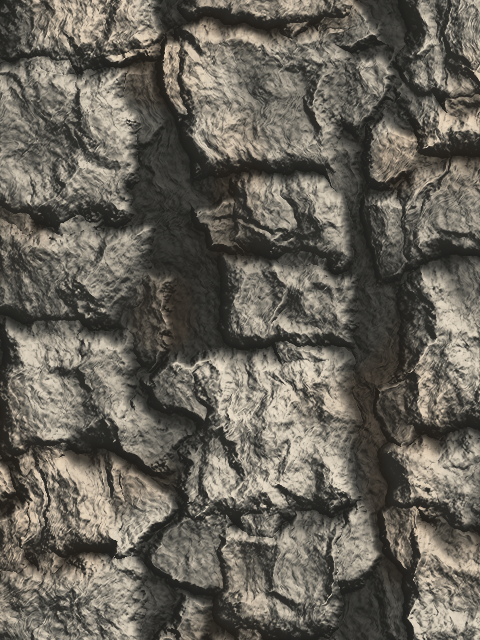
Give the GLSL for this texture, as a Shadertoy shader.

```glsl
// Weathered tree bark: columns of thick craggy plates split by dark furrows.
// A height field of jittered boxes, chiselled facets, lumps and fibrous noise
// is lit from the upper right, shadowed, and toned from umber grey to cream.

#define COLUMN_WIDTH 0.42
#define COLUMN_SHIFT -0.032
#define ROW_HEIGHT 0.235
#define RELIEF 0.056
#define FACET_DEPTH 0.036
#define LUMPS 0.045
#define ROUGHNESS 0.024
#define GRAIN 0.0023
#define CRACK_DEPTH 0.010
#define AMBIENT 0.125
#define LIGHT_GAIN 0.82
#define LIGHT_DIR normalize(vec3(0.42, 0.52, 0.74))

float hash(vec2 p) {
    vec3 q = fract(vec3(p.xyx) * 0.1031);
    q += dot(q, q.yzx + 33.33);
    return fract((q.x + q.y) * q.z);
}

float noise(vec2 p) {
    vec2 i = floor(p), f = fract(p);
    f = f * f * (3.0 - 2.0 * f);
    return mix(mix(hash(i), hash(i + vec2(1, 0)), f.x),
               mix(hash(i + vec2(0, 1)), hash(i + vec2(1, 1)), f.x), f.y);
}

float fbm(vec2 p) {
    float sum = 0.0, amp = 0.5;
    for (int i = 0; i < 5; i++) {
        sum += amp * noise(p);
        p = mat2(0.8, 0.6, -0.6, 0.8) * p * 2.03 + 17.3;
        amp *= 0.52;
    }
    return sum;
}

vec2 warp(vec2 p) {
    vec2 broad = vec2(noise(p * 5.0 + 3.7), noise(p * 5.0 + 41.2)) - 0.5;
    vec2 fine = vec2(fbm(p * 15.0 + 9.1), fbm(p * 15.0 + 63.4)) - 0.5;
    return p + 0.085 * broad + 0.06 * fine;
}

// Tilted chips: x = distance to chip edge, y = surface level, z = random id
vec3 facets(vec2 p) {
    vec2 base = floor(p), nearId = base, nearOffset = vec2(0);
    float first = 9.0, second = 9.0;
    for (int j = -1; j <= 1; j++)
    for (int i = -1; i <= 1; i++) {
        vec2 id = base + vec2(i, j);
        vec2 offset = p - id - vec2(hash(id), hash(id + 57.0));
        float dist = length(offset);
        if (dist < first) {
            second = first; first = dist; nearId = id; nearOffset = offset;
        } else second = min(second, dist);
    }
    vec2 tilt = vec2(hash(nearId + 11.0), hash(nearId + 23.0)) - 0.5;
    float level = hash(nearId + 31.0) - 0.5 + 1.8 * dot(nearOffset, tilt);
    return vec3(second - first, level, hash(nearId + 5.0));
}

// Row borders wander, so that plates differ in height
float rowBorder(float column, float row) {
    return row + 0.66 * (hash(vec2(column * 7.0 + 19.0, row + 40.0)) - 0.5);
}

// One rounded plate: x = depth inside its outline, y = random id
vec2 plate(vec2 p) {
    float column = floor((p.x + COLUMN_SHIFT) / COLUMN_WIDTH + 0.22);
    float x = p.x + COLUMN_SHIFT - (column - 0.22) * COLUMN_WIDTH;
    float y = p.y / ROW_HEIGHT + 3.0 * hash(vec2(column + 8.0, 2.0));
    float row = floor(y);
    if (y < rowBorder(column, row)) row -= 1.0;
    else if (y > rowBorder(column, row + 1.0)) row += 1.0;
    vec2 id = vec2(column + 13.0, row + 29.0);
    vec2 low = vec2(0.01 + 0.08 * hash(id + 3.0), rowBorder(column, row) * ROW_HEIGHT + 0.002);
    vec2 high = vec2(COLUMN_WIDTH - 0.01 - 0.085 * hash(id + 71.0),
                     rowBorder(column, row + 1.0) * ROW_HEIGHT - 0.002);
    float radius = 0.03;
    vec2 q = abs(vec2(x, y * ROW_HEIGHT) - 0.5 * (low + high)) - 0.5 * (high - low) + radius;
    float outside = length(max(q, 0.0)) + min(max(q.x, q.y), 0.0) - radius;
    return vec2(-outside, hash(id + 91.0));
}

// Bark surface: x = height, y = plate coverage, z = plate id
vec3 bark(vec2 p) {
    vec2 w = warp(p);
    vec2 block = plate(w);
    float rise = 1.0 - clamp(block.x / mix(0.03, 0.07, block.y), 0.0, 1.0);
    float body = (1.0 - rise * rise) * mix(0.8, 1.0, fract(block.y * 7.0));
    vec3 chip = facets(w * vec2(9.0, 6.5));
    float fragment = 0.55 * smoothstep(0.4, 0.5, chip.z) * smoothstep(0.04, 0.3, chip.x);
    float cover = max(body, fragment);
    float height = RELIEF * cover;
    height += FACET_DEPTH * (0.25 + 0.75 * cover) * chip.y * smoothstep(0.0, 0.35, chip.x);
    height += LUMPS * (0.3 + 0.7 * cover) * (noise(w * vec2(11.0, 7.0) + 21.0) - 0.5);
    height += ROUGHNESS * (fbm(w * vec2(22.0, 13.0)) - 0.5);
    height += GRAIN * (noise(p * vec2(95.0, 36.0)) + noise(p * 110.0) - 1.0);
    float seam = 1.0 - smoothstep(0.0, 0.05, abs(noise(w * vec2(7.0, 4.0) + 5.0) - 0.5));
    height -= CRACK_DEPTH * seam * smoothstep(0.55, 0.75, noise(w * 6.0 + 77.0));
    return vec3(height, cover, block.y);
}

void mainImage(out vec4 fragColor, in vec2 fragCoord) {
    vec2 p = fragCoord / iResolution.x;
    float reach = 0.003;
    vec3 here = bark(p);
    vec2 slope = vec2(bark(p + vec2(reach, 0)).x, bark(p + vec2(0, reach)).x) - here.x;
    vec3 normal = normalize(vec3(-slope / reach, 1.0));

    // Direct light, furrow occlusion and cast shadow
    float diffuse = pow(max(dot(normal, LIGHT_DIR), 0.0), 1.8);
    float open = mix(0.2, 1.0, smoothstep(0.0, RELIEF * 0.95, here.x));
    float blocker = bark(p + 0.03 * normalize(LIGHT_DIR.xy)).x - here.x;
    float shadow = 1.0 - 0.5 * smoothstep(0.004, 0.045, blocker);

    // Uneven weathering and fine speckle
    float albedo = mix(0.66, 1.08, here.z) * mix(0.65, 1.35, fbm(p * 5.0 + 31.0));
    albedo *= mix(0.88, 1.12, noise(p * vec2(130.0, 80.0)));
    float tone = AMBIENT + 0.05 * here.y + LIGHT_GAIN * diffuse * open * shadow * albedo;
    tone = min(tone, 0.8 + 0.4 * (tone - 0.8));

    // Greenish grey darks, warm cream lights, brown patches in the furrows
    vec3 tint = mix(vec3(1.0, 0.99, 0.92), vec3(1.02, 0.97, 0.88), smoothstep(0.2, 0.7, tone));
    float rust = smoothstep(0.5, 0.7, noise(p * 6.0 + 50.0)) * (1.0 - 0.8 * here.y);
    tint *= mix(vec3(1), vec3(1.06, 0.97, 0.9), rust);
    fragColor = vec4(clamp(tone * tint, 0.0, 1.0), 1.0);
}
```
